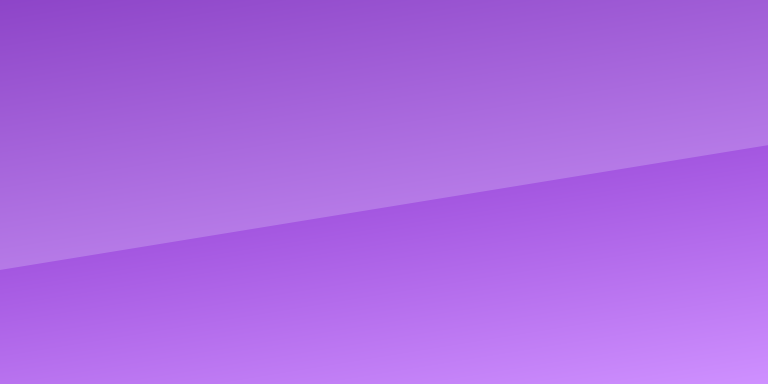
This background is drawn by a Shadertoy shader. Its source:

```glsl
#define EDGE_LEFT 0.297
#define EDGE_RIGHT 0.622
#define UPPER_FAR vec3(0.555, 0.268, 0.785)
#define UPPER_NEAR vec3(0.712, 0.477, 0.905)
#define LOWER_NEAR vec3(0.643, 0.340, 0.880)
#define LOWER_FAR vec3(0.810, 0.565, 1.000)

// Signed height above the slanted edge, in canvas heights
float heightAboveEdge(vec2 uv) {
    return uv.y - mix(EDGE_LEFT, EDGE_RIGHT, uv.x);
}

void mainImage(out vec4 fragColor, in vec2 fragCoord) {
    vec2 uv = fragCoord / iResolution.xy;
    float height = heightAboveEdge(uv);

    // Each panel's gradient runs from the edge to its farthest corner
    float upperDepth = clamp(height / (1.0 - EDGE_LEFT), 0.0, 1.0);
    float lowerDepth = clamp(-height / EDGE_RIGHT, 0.0, 1.0);
    vec3 upperPanel = mix(UPPER_NEAR, UPPER_FAR, upperDepth);
    vec3 lowerPanel = mix(LOWER_NEAR, LOWER_FAR, lowerDepth);

    // Antialiased boundary, one pixel wide
    float upperMask = clamp(height * iResolution.y + 0.5, 0.0, 1.0);
    fragColor = vec4(mix(lowerPanel, upperPanel, upperMask), 1.0);
}
```
